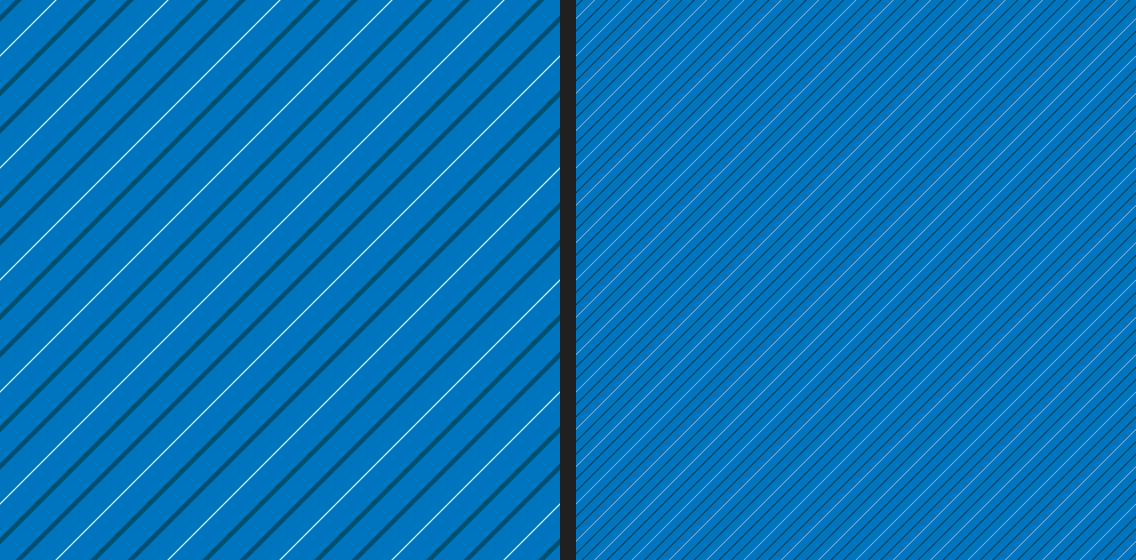
Left: one tile. Right: repeated 3 by 3.
Write a WebGL 2 fragment shader that draws this pattern.

```glsl
#version 300 es
precision highp float;
// Diagonal pinstripes on flat blue: each period holds one hairline with a
// dark band on either side. The diagonal phase is wrapped with fract, and a
// whole number of periods along both axes makes the canvas tile.

uniform vec2 u_resolution;
out vec4 outColor;

const float REPEATS = 5.0;             // periods across and down
const float HAIRLINE_CENTER = 0.5;     // position within a period
const float HAIRLINE_WIDTH = 0.0135;   // widths in periods
const float BAND_OFFSET = 1.0 / 3.0;   // distance from hairline to each band
const float BAND_WIDTH = 0.057;

const vec3 GROUND_BLUE = vec3(0.0, 0.46, 0.75);
const vec3 BAND_TEAL = vec3(0.01, 0.31, 0.44);
const vec3 HAIRLINE_WHITE = vec3(0.96, 0.98, 1.0);

// Share of a pixel covered by a stripe at signed distance d from its centre.
float stripeCoverage(float d, float width, float pixel) {
  float nearEdge = clamp((d + 0.5 * width) / pixel + 0.5, 0.0, 1.0);
  float farEdge = clamp((d - 0.5 * width) / pixel + 0.5, 0.0, 1.0);
  return nearEdge - farEdge;
}

void main() {
  vec2 uv = gl_FragCoord.xy / u_resolution;
  float pixel = REPEATS * length(1.0 / u_resolution);

  // Signed distance to the nearest hairline, in periods: -0.5 to 0.5.
  float phase = REPEATS * (uv.x - uv.y) - HAIRLINE_CENTER;
  float fromHairline = fract(phase + 0.5) - 0.5;
  float fromBand = abs(fromHairline) - BAND_OFFSET;

  vec3 color = GROUND_BLUE;
  color = mix(color, BAND_TEAL, stripeCoverage(fromBand, BAND_WIDTH, pixel));
  color = mix(color, HAIRLINE_WHITE, stripeCoverage(fromHairline, HAIRLINE_WIDTH, pixel));
  outColor = vec4(color, 1.0);
}
```
